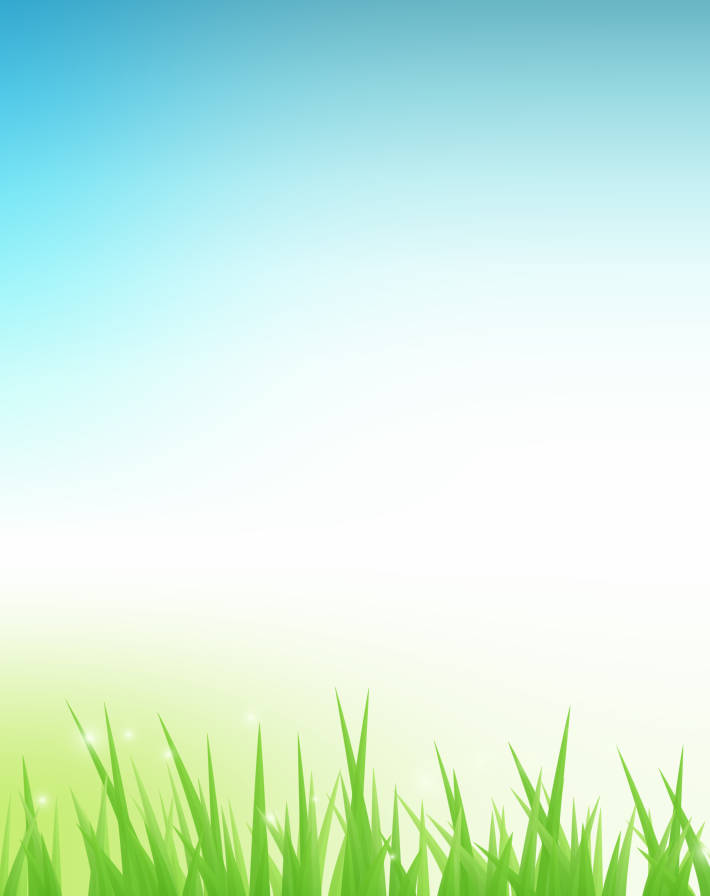
This background is drawn by a WebGL 2 fragment shader. Its source:

```glsl
#version 300 es
precision highp float;
// Draws a bright spring sky fading to white above a fringe of fresh green grass.

uniform vec2 u_resolution;
out vec4 fragColor;

const vec3 WHITE = vec3(0.992, 0.996, 0.992);
const vec3 HAZE = vec3(0.78, 0.93, 0.45);
const vec3 LEAF_PALE = vec3(0.70, 0.89, 0.42);
const vec3 LEAF_MID = vec3(0.52, 0.82, 0.22);
const vec3 LEAF_DEEP = vec3(0.34, 0.70, 0.12);

float hash(float n) {
    return fract(sin(n * 127.1 + 3.7) * 4375.85);
}

// Moves to the next colour of a ramp between depths a and b.
vec3 stop(vec3 from, vec3 to, float a, float b, float depth) {
    return mix(from, to, clamp((depth - a) / (b - a), 0.0, 1.0));
}

// Saturated sky along the left edge.
vec3 skyLeft(float d) {
    vec3 c = stop(vec3(0.20, 0.66, 0.81), vec3(0.32, 0.79, 0.91), 0.0, 0.11, d);
    c = stop(c, vec3(0.47, 0.90, 0.96), 0.11, 0.21, d);
    c = stop(c, vec3(0.62, 0.96, 0.98), 0.21, 0.31, d);
    c = stop(c, vec3(0.80, 0.99, 0.98), 0.31, 0.42, d);
    return stop(c, WHITE, 0.42, 0.60, d);
}

// Softer, greyer sky towards the right.
vec3 skyRight(float d) {
    vec3 c = stop(vec3(0.41, 0.71, 0.77), vec3(0.59, 0.85, 0.88), 0.0, 0.10, d);
    c = stop(c, vec3(0.77, 0.94, 0.95), 0.10, 0.20, d);
    c = stop(c, vec3(0.91, 0.985, 0.985), 0.20, 0.30, d);
    c = stop(c, vec3(0.97, 0.996, 0.992), 0.30, 0.40, d);
    return stop(c, WHITE, 0.40, 0.50, d);
}

vec3 background(vec2 uv) {
    float depth = 1.0 - uv.y;
    vec3 c = mix(skyRight(depth), skyLeft(depth), exp(-7.0 * uv.x * uv.x - 1.2 * uv.x));
    float side = 0.12 + 0.88 * exp(-4.8 * uv.x * uv.x);
    return mix(c, HAZE, smoothstep(0.62, 0.93, depth) * side);
}

// Height of the grass line, as a gentle wave across the canvas.
float grassLine(float x) {
    return 0.93 + 0.13 * cos(21.0 * (x - 0.19)) - 0.13 * x;
}

// Tapered blade: x is coverage, y is position along it, z is signed side.
vec3 blade(vec2 p, vec2 tip, float lean, float width, float pixel) {
    float t = clamp(p.y / tip.y, 0.0, 1.0);
    float center = tip.x + lean * (1.0 - pow(t, 1.25));
    float slope = 1.25 * lean / tip.y;
    float dist = (p.x - center) / sqrt(1.0 + slope * slope);
    float halfWidth = width * pow(1.0 - t, 0.8);
    float cover = smoothstep(pixel, -pixel, abs(dist) - halfWidth);
    cover *= 1.0 - smoothstep(tip.y - pixel, tip.y + pixel, p.y);
    return vec3(cover, t, dist);
}

// Paints one row of evenly spread, jittered blades.
vec3 grassRow(vec3 col, vec2 p, float aspect, int count, float seed,
              float height, float width, vec3 low, vec3 high, float pixel) {
    for (int i = 0; i < count; i++) {
        float k = float(i) + seed;
        float x = (float(i) + 0.2 + 0.7 * hash(k)) / float(count);
        float tall = height * grassLine(x) * (0.82 + 0.30 * hash(k + 31.3));
        float lean = mix(-0.045, 0.095, hash(k + 57.9)) * (0.4 + 3.0 * height);
        float thick = width * (0.75 + 0.5 * hash(k + 83.1));
        vec3 b = blade(p, vec2(x * aspect, tall), lean, thick, pixel);
        vec3 tint = mix(low, high, 0.75 * b.y + 0.3 * hash(k + 11.7));
        tint += 0.035 * smoothstep(-pixel, pixel, b.z);
        col = mix(col, tint, b.x * 0.92);
    }
    return col;
}

// Small dewy glints with a soft halo.
vec3 glints(vec3 col, vec2 p, float aspect) {
    for (int i = 0; i < 14; i++) {
        float k = float(i) + 211.0;
        vec2 at = vec2((float(i) + hash(k)) / 14.0 * aspect, 0.03 + 0.17 * hash(k + 40.0));
        float size = mix(0.003, 0.012, pow(hash(k + 70.0), 2.0));
        vec2 q = (p - at) / size;
        float glow = 0.55 * exp(-dot(q, q) * 0.5) + 0.4 * exp(-dot(q, q) * 4.0);
        col = mix(col, vec3(0.97, 1.0, 0.92), glow);
    }
    return col;
}

void main() {
    vec2 uv = gl_FragCoord.xy / u_resolution;
    float aspect = u_resolution.x / u_resolution.y;
    vec2 p = vec2(uv.x * aspect, uv.y);
    float pixel = 0.75 / u_resolution.y;

    vec3 col = background(uv);
    // Rows run from pale and distant to deep and near.
    if (uv.y < 0.32) {
        col = grassRow(col, p, aspect, 30, 5.0, 0.13, 0.0075, LEAF_MID, LEAF_PALE, pixel);
        col = grassRow(col, p, aspect, 16, 71.0, 0.235, 0.0095, LEAF_DEEP, LEAF_MID, pixel);
        col = grassRow(col, p, aspect, 24, 131.0, 0.14, 0.0085, LEAF_DEEP, LEAF_PALE, pixel);
        col = grassRow(col, p, aspect, 26, 173.0, 0.085, 0.0085, LEAF_DEEP, LEAF_MID, pixel);
        col = glints(col, p, aspect);
    }
    fragColor = vec4(clamp(col, 0.0, 1.0), 1.0);
}
```
